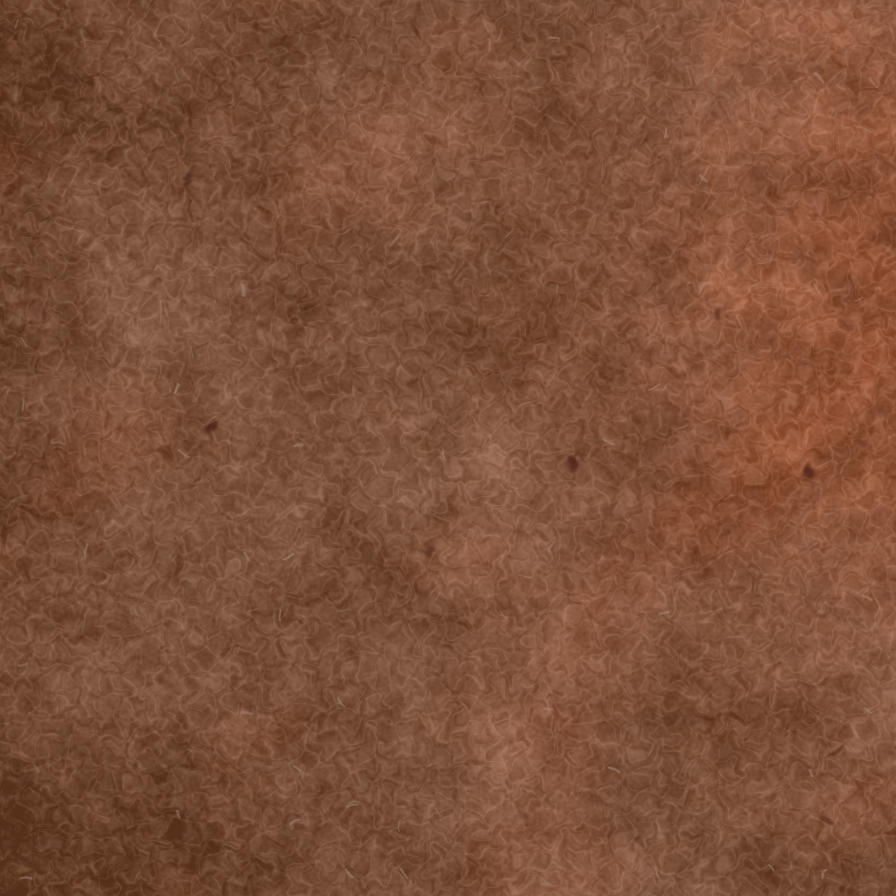
Reproduce this texture procedurally as a WebGL 1 fragment shader.

```glsl
precision highp float;
uniform vec2 u_resolution;

// Colours
const vec3 DEEP_BROWN = vec3(0.350, 0.198, 0.113);
const vec3 PALE_TAN = vec3(0.575, 0.408, 0.320);
const vec3 RUST_SHIFT = vec3(0.115, 0.030, 0.005);
const vec3 FLECK_COLOR = vec3(0.68, 0.56, 0.49);
const vec3 SPOT_COLOR = vec3(0.27, 0.11, 0.07);

// Tone and scale of each layer, in canvas units
const float BASE_TONE = 0.58;
const float CLOUD_SCALE = 3.2;
const float CLOUD_AMOUNT = 0.50;
const float MOTTLE_SCALE = 17.0;
const float MOTTLE_AMOUNT = 0.30;
const float GRAIN_SCALE = 78.0;
const float GRAIN_WARP = 0.85;
const float GRAIN_AMOUNT = 0.30;
const float FIBRE_AMOUNT = 0.22;
const float DUST_SCALE = 210.0;
const float DUST_AMOUNT = 0.14;
const float CREASE_AMOUNT = 0.16;
const vec2 CREASE_DIR = vec2(0.77, -0.64);
const vec2 GLOW_CENTER = vec2(1.02, 0.65);
const float GLOW_RADIUS = 0.42;
const float FLECK_CELLS = 17.0;
const float FLECK_SHARE = 0.30;
const float SPOT_CELLS = 7.0;
const float SPOT_SHARE = 0.16;

vec2 hash2(vec2 p) {
  vec3 q = fract(p.xyx * vec3(0.1031, 0.1030, 0.0973));
  q += dot(q, q.yzx + 33.33);
  return fract((q.xx + q.yz) * q.zy);
}

vec2 gradient(vec2 cell) {
  float angle = 6.28318 * hash2(cell).x;
  return vec2(cos(angle), sin(angle));
}

float gradientNoise(vec2 p) {
  vec2 i = floor(p);
  vec2 f = p - i;
  vec2 w = f * f * f * (f * (f * 6.0 - 15.0) + 10.0);
  vec2 e = vec2(1.0, 0.0);
  float low = mix(dot(gradient(i), f), dot(gradient(i + e), f - e), w.x);
  float high = mix(dot(gradient(i + e.yx), f - e.yx),
                   dot(gradient(i + 1.0), f - 1.0), w.x);
  return 1.4 * mix(low, high, w.y);
}

float fbm(vec2 p) {
  float sum = 0.0;
  float amplitude = 0.6;
  for (int i = 0; i < 4; i++) {
    sum += amplitude * gradientNoise(p);
    p = mat2(1.6, 1.2, -1.2, 1.6) * p + 17.3;
    amplitude *= 0.5;
  }
  return sum;
}

// Scattered soft strokes, one per chosen cell; size is half length and radius
float strokes(vec2 p, float cells, float share, vec2 size, float seed) {
  vec2 q = p * cells;
  vec2 cell = floor(q);
  vec2 pick = hash2(cell + seed);
  vec2 d = q - cell - mix(vec2(0.3), vec2(0.7), hash2(cell + seed + 41.0));
  vec2 dir = gradient(cell + seed + 83.0);
  float along = clamp(dot(d, dir), -size.x, size.x);
  float radius = size.y * mix(0.6, 1.3, pick.y);
  float body = 1.0 - smoothstep(0.2 * radius, 1.4 * radius, length(d - dir * along));
  return body * step(pick.x, share) * mix(0.35, 1.0, pick.y);
}

void main() {
  vec2 uv = gl_FragCoord.xy / min(u_resolution.x, u_resolution.y);

  // Broad clouds and smaller blotches
  float cloud = fbm(uv * CLOUD_SCALE + 5.7);
  float mottle = fbm(uv * MOTTLE_SCALE + 31.0);

  // Curling grain: warped noise with thin pale fibres along its zero lines
  vec2 g = uv * GRAIN_SCALE;
  vec2 warp = vec2(gradientNoise(g * 0.7 + 9.0), gradientNoise(g * 0.7 + 57.0));
  g += GRAIN_WARP * warp;
  float grain = gradientNoise(g) + 0.5 * gradientNoise(g * 1.9 + 21.0);
  float fibre = 1.0 - smoothstep(0.0, 0.22, abs(gradientNoise(g * 0.8 + 73.0)));
  float dust = gradientNoise(uv * DUST_SCALE);

  // Slanted creases, strongest on the left
  vec2 slant = vec2(dot(uv, CREASE_DIR), dot(uv, vec2(-CREASE_DIR.y, CREASE_DIR.x)));
  float ridge = abs(gradientNoise(slant * vec2(7.0, 26.0) + 0.4 * mottle));
  float creaseMask = smoothstep(0.65, 0.1, uv.x) * smoothstep(-0.15, 0.35, -cloud + 0.1);
  float crease = (1.0 - smoothstep(0.0, 0.12, ridge)) * creaseMask;

  // Shade towards the left edge and lower left corner
  float shade = 0.16 * (1.0 - smoothstep(0.0, 0.13, uv.x));
  shade += 0.34 * (1.0 - smoothstep(0.0, 0.34, length(uv * vec2(1.0, 0.8))));

  float tone = BASE_TONE + CLOUD_AMOUNT * cloud + MOTTLE_AMOUNT * mottle
    + GRAIN_AMOUNT * grain + FIBRE_AMOUNT * (fibre - 0.4)
    + DUST_AMOUNT * dust - CREASE_AMOUNT * crease - shade;
  vec3 color = mix(DEEP_BROWN, PALE_TAN, clamp(tone, -0.05, 1.2));

  // Rust glow on the right, with fainter rusty patches elsewhere
  float reach = length((uv - GLOW_CENTER) * vec2(1.0, 0.85)) / GLOW_RADIUS;
  float glow = exp(-1.8 * reach * reach) * (1.0 + 0.5 * mottle);
  float patches = smoothstep(0.0, 0.55, fbm(uv * 4.0 + 88.0));
  color += RUST_SHIFT * (glow + 0.35 * patches - 0.08 * grain);

  // Pale flecks and dark spots
  vec2 bent = uv + 0.004 * warp;
  float fleck = strokes(bent, FLECK_CELLS, FLECK_SHARE, vec2(0.09, 0.022), 3.0);
  float spot = strokes(bent, SPOT_CELLS, SPOT_SHARE, vec2(0.025, 0.035), 19.0);
  color = mix(color, FLECK_COLOR, 0.5 * fleck);
  color = mix(color, SPOT_COLOR, 0.75 * spot);

  gl_FragColor = vec4(clamp(color, 0.0, 1.0), 1.0);
}
```
